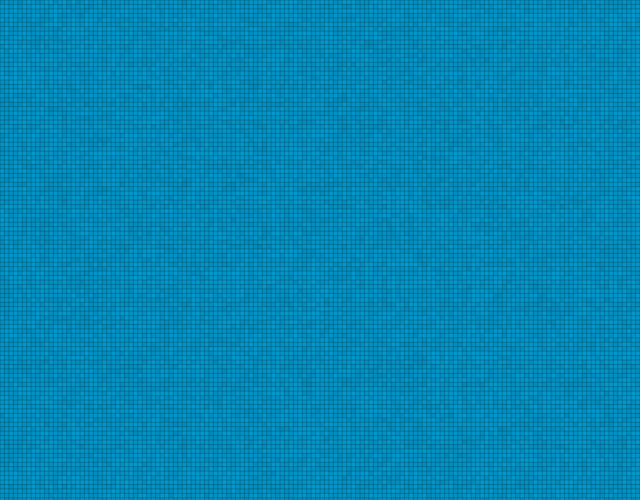
A WebGL 1 fragment shader for this pattern:

```glsl
precision highp float;

// A fine mosaic of small square blue tiles, 112.5 rows by 144 columns.
// Grout lines are box-filtered analytically so the thin grid stays even;
// a hash per tile and faint layered sines vary the glaze.

uniform vec2 u_resolution;

const float ROWS = 112.5;
const float GROUT_WIDTH = 0.21;     // share of one tile pitch
const float GROUT_DARKNESS = 0.22;
const float SOFTNESS = 1.1;         // filter width in pixel footprints
const vec3 GLAZE = vec3(0.011, 0.575, 0.773);

float hash(vec2 cell) {
  vec3 p = fract(cell.xyx * vec3(0.1031, 0.1030, 0.0973));
  p += dot(p, p.yzx + 33.33);
  return fract((p.x + p.y) * p.z);
}

// Total grout length from zero up to each coordinate
vec2 groutIntegral(vec2 x, float width) {
  return floor(x) * width + min(fract(x), width);
}

// Share of a filter window covered by lines centred on whole numbers
vec2 groutCoverage(vec2 p, float width, float window) {
  vec2 centred = p + 0.5 * width;
  vec2 reach = vec2(0.5 * window);
  return (groutIntegral(centred + reach, width)
        - groutIntegral(centred - reach, width)) / window;
}

// Brightness of one tile: random tone, with a few slightly duller tiles
float tileTone(vec2 cell, float spread, float dullness) {
  float tone = 1.0 + spread * (hash(cell) - 0.5);
  float dull = smoothstep(0.85, 1.0, hash(cell + 57.0));
  return tone - dullness * dull;
}

// Soft unevenness drifting across many tiles
float glazeDrift(vec2 cell) {
  return sin(cell.x * 0.31 + 1.7 * sin(cell.y * 0.17))
       + sin(cell.y * 0.43 + 1.3 * sin(cell.x * 0.23));
}

void main() {
  // Tile coordinates, counted from the upper left corner
  float footprint = ROWS / u_resolution.y;
  vec2 fromTop = vec2(gl_FragCoord.x, u_resolution.y - gl_FragCoord.y);
  vec2 p = fromTop * footprint;
  vec2 cell = floor(p);

  // Glaze
  float tone = tileTone(cell, 0.08, 0.03) + 0.004 * glazeDrift(cell);
  vec3 colour = GLAZE * tone;

  // Grout, darkest where the lines cross
  vec2 grout = groutCoverage(p, GROUT_WIDTH, footprint * SOFTNESS);
  vec2 shade = 1.0 - GROUT_DARKNESS * grout;
  colour *= shade.x * shade.y;

  gl_FragColor = vec4(colour, 1.0);
}
```
